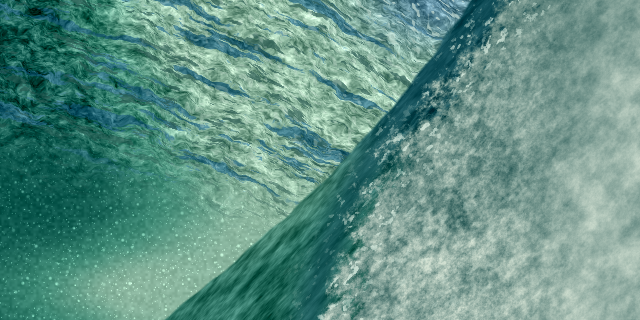
Write a WebGL 1 fragment shader that draws this texture.

```glsl
precision highp float;
// Underwater view of a breaking wave: streaked green ceiling and a rough foamy wall.
uniform vec2 u_resolution;

#define DEEP vec3(0.03, 0.33, 0.29)
#define GREEN vec3(0.23, 0.53, 0.45)
#define PALE vec3(0.54, 0.71, 0.62)
#define SKY_BLUE vec3(0.10, 0.36, 0.45)
#define NAVY vec3(0.05, 0.29, 0.33)
#define FOAM_DARK vec3(0.27, 0.44, 0.42)
#define FOAM_LIGHT vec3(0.71, 0.79, 0.74)
#define GLINT vec3(0.84, 0.92, 0.87)
#define RIPPLE_GAIN 0.95
#define STREAK_GAIN 0.8
#define SPECK_GAIN 0.45

float hash(vec2 p) {
  return fract(sin(dot(p, vec2(127.1, 311.7))) * 43758.5453);
}

float noise(vec2 p) {
  vec2 i = floor(p), f = fract(p);
  f = f * f * (3.0 - 2.0 * f);
  return mix(mix(hash(i), hash(i + vec2(1.0, 0.0)), f.x),
             mix(hash(i + vec2(0.0, 1.0)), hash(i + 1.0), f.x), f.y);
}

// Layered noise; roughness is the weight kept from one octave to the next.
float fbm(vec2 p, float roughness) {
  float sum = 0.0, total = 0.0, weight = 1.0;
  for (int i = 0; i < 4; i++) {
    sum += weight * noise(p);
    total += weight;
    weight *= roughness;
    p = mat2(1.6, 1.2, -1.2, 1.6) * p + 7.3;
  }
  return sum / total;
}

// Smooth bumps centered on zero, on a line and in the plane.
float bump(float x, float width) { return exp(-x * x / (width * width)); }
float glow(vec2 p, vec2 size) { p /= size; return exp(-dot(p, p)); }

// Horizontal position of the wave crest and of the foam border at height y.
float crestX(float y) { return 0.508 + y * (1.30 - 0.34 * y); }
float foamX(float y) { return 1.02 + y * (0.18 + 0.40 * y); }

// Scattered round specks, one per cell, in three turned layers.
float specks(vec2 p) {
  float sum = 0.0;
  for (int i = 0; i < 3; i++) {
    p = mat2(0.8, 0.6, -0.6, 0.8) * p;
    vec2 q = p * (34.0 + 24.0 * float(i)) + 13.7 * float(i);
    vec2 cell = floor(q);
    vec2 center = 0.25 + 0.5 * vec2(hash(cell + 3.1), hash(cell + 8.7));
    float radius = 0.06 + 0.14 * hash(cell + 5.3);
    float disc = 1.0 - smoothstep(radius * 0.3, radius + 0.08, length(fract(q) - center));
    sum += disc * step(0.5, hash(cell)) * hash(cell + 1.9);
  }
  return sum;
}

vec3 ceilingWater(vec2 p) {
  // Broad light: dark left side, pale center, glow along the bottom
  float light = smoothstep(0.10, 0.86, p.x + 0.35 * (p.y - 0.5));
  light *= 1.0 - 0.35 * glow(p - vec2(0.1, 0.45), vec2(0.5, 0.2));
  light += (1.0 - light) * 0.92 * glow(p - vec2(0.55, 0.07), vec2(0.55, 0.19));
  light += 0.25 * (fbm(p * vec2(4.0, 7.0), 0.5) - 0.5);
  vec3 col = mix(DEEP, GREEN, smoothstep(0.0, 0.5, light));
  col = mix(col, PALE, smoothstep(0.4, 0.92, light));

  // Crinkled surface running along curved flow lines
  float flow = p.y + p.x * (0.2 + 0.15 * p.x);
  float warp = fbm(p * 9.0, 0.6) - 0.5;
  vec2 q = vec2(p.x, flow + 0.05 * warp);
  float surface = smoothstep(0.38, 0.76, p.y + 0.25 * p.x + 0.15 * warp);
  float ripple = fbm(q * vec2(26.0, 46.0) + 2.0 * warp, 0.85);
  float crease = 1.0 - abs(2.0 * fbm(q * vec2(18.0, 34.0) + 5.0, 0.7) - 1.0);
  float relief = 1.0 * (ripple - 0.5) + 0.35 * (crease - 0.8);
  col += surface * RIPPLE_GAIN * relief * vec3(1.0, 0.92, 0.88);
  col += surface * 0.06 * light * vec3(0.5, 0.4, 0.3);

  // Thin blue streaks and dark wrinkles stretched along the flow
  float band = fbm(q * vec2(3.0, 30.0) + vec2(3.0, 1.7), 0.55);
  float patches = noise(q * vec2(2.5, 6.0) + 9.0) - 0.5;
  float streak = smoothstep(0.60, 0.67, band + 0.32 * (ripple - 0.5) + 0.10 * patches);
  float upper = smoothstep(0.50, 0.65, p.y + 0.25 * p.x);
  col = mix(col, SKY_BLUE + 0.6 * (ripple - 0.5), streak * upper * STREAK_GAIN);
  float wrinkle = smoothstep(0.60, 0.68, fbm(q * vec2(15.0, 58.0) + 21.0, 0.65));
  col = mix(col, vec3(0.15, 0.34, 0.31), 0.65 * wrinkle * surface);

  // Blue sky patch beside the top of the crest
  float sky = glow(p - vec2(1.36, 1.0), vec2(0.22, 0.15));
  col = mix(col, vec3(0.28, 0.47, 0.58) + 0.9 * (ripple - 0.5), 0.85 * sky);
  float sparkle = smoothstep(0.68, 0.85, noise(q * vec2(65.0, 110.0)));
  col = mix(col, GLINT, sparkle * surface * (0.30 + 0.35 * sky) * smoothstep(0.1, 0.8, p.x));

  // Suspended bubbles and fine grain
  float clear = 1.0 - 0.85 * surface;
  col += 0.10 * clear * (noise(p * 120.0) - 0.5);
  return col + SPECK_GAIN * specks(p) * clear * vec3(0.55, 0.6, 0.55);
}

vec3 waveWall(vec2 p) {
  float depth = p.x - crestX(p.y);
  vec2 along = vec2(p.x * 0.68 + p.y * 0.73, p.x * 0.73 - p.y * 0.68);
  float coarse = fbm(along * vec2(5.0, 6.5), 0.5);
  float fine = fbm(along * vec2(34.0, 46.0) + 4.0, 0.8);
  float pebble = fbm(along * vec2(15.0, 20.0) + 17.0, 0.5);

  // Smooth glassy band under the crest
  float inner = p.x - foamX(p.y);
  vec3 glass = mix(vec3(0.13, 0.41, 0.35), NAVY, smoothstep(0.3, 0.7, p.y));
  float sheen = bump(p.y - 0.36, 0.22) * (1.0 - smoothstep(0.02, 0.15, depth));
  glass = mix(glass, vec3(0.32, 0.56, 0.48), 0.75 * sheen);
  glass += 0.6 * (fbm(along * vec2(12.0, 55.0), 0.7) - 0.5);
  glass = mix(glass, NAVY, 0.6 * bump(inner + 0.05, 0.06));

  // Rough foam: dim at the top, paler low and at the right, softer to the right
  float focus = 1.0 - 0.65 * smoothstep(1.4, 1.9, p.x);
  float tone = 0.50 + 0.45 * (coarse - 0.5) + 0.75 * (pebble - 0.5) + 1.7 * focus * (fine - 0.5);
  tone += 0.30 * glow(p - vec2(1.93, 0.30), vec2(0.22, 0.32));
  tone += 0.20 * glow(p - vec2(1.50, 0.05), vec2(0.40, 0.22));
  tone += 0.18 * glow(p - vec2(2.0, 0.78), vec2(0.15, 0.15));
  tone -= 0.20 * glow(p - vec2(1.68, 0.88), vec2(0.26, 0.32));
  tone -= 0.20 * glow(p - vec2(1.63, 0.42), vec2(0.13, 0.16));
  tone -= 0.25 * glow(p - vec2(1.43, 0.32), vec2(0.07, 0.08));
  vec3 foam = mix(FOAM_DARK, FOAM_LIGHT, clamp(tone, -0.4, 1.25));
  float border = inner + 0.20 * (pebble - 0.5) + 0.18 * (fine - 0.5);
  vec3 col = mix(glass, foam, smoothstep(-0.04, 0.07, border));

  // Fine glints gathered around the foam border
  float spark = smoothstep(0.60, 0.74, fbm(along * vec2(48.0, 75.0) + 31.0, 0.5));
  float gather = (0.35 + 0.65 * smoothstep(0.35, 0.6, pebble)) * bump(inner - 0.02, 0.12);
  return mix(col, GLINT, spark * (0.25 * focus * smoothstep(0.0, 0.1, inner) + 0.75 * gather));
}

void main() {
  vec2 p = gl_FragCoord.xy / u_resolution.y;
  float edge = p.x - crestX(p.y) + 0.012 * (noise(p * 18.0) - 0.5);
  vec3 col = mix(ceilingWater(p), waveWall(p), smoothstep(-0.006, 0.008, edge));
  gl_FragColor = vec4(clamp(col, 0.0, 1.0), 1.0);
}
```
